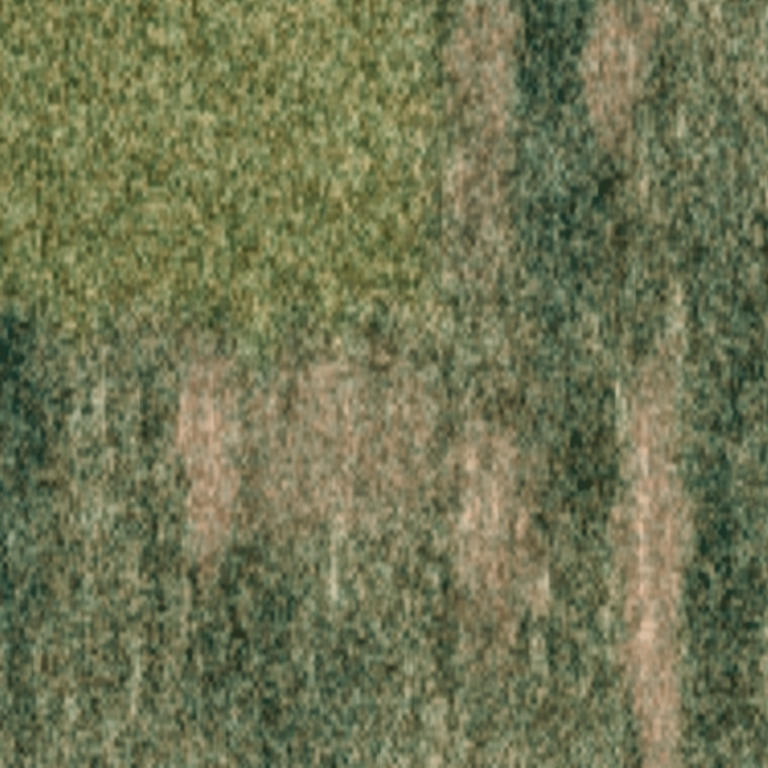
This texture is drawn by a WebGL 2 fragment shader. Its source:

```glsl
#version 300 es
precision highp float;
// Worn grassland seen from above: olive meadow, bare soil and dark grass.
// Soft masks place the ground types, stretched value noise draws the upright
// streaks, and fine noise adds the soft mottled grain.

uniform vec2 u_resolution;
out vec4 fragColor;

const vec3 DEEP_GREEN = vec3(0.15, 0.20, 0.125);
const vec3 MID_GREEN  = vec3(0.44, 0.465, 0.335);
const vec3 PALE_STRAW = vec3(0.74, 0.72, 0.595);
const vec3 SOIL_TINT   = vec3(0.055, -0.018, -0.005);
const vec3 MEADOW_TINT = vec3(0.015, 0.015, -0.045);
const vec3 SHADE_TINT  = vec3(-0.03, 0.0, 0.015);

float hash(vec2 cell, float seed) {
    uvec2 q = uvec2(ivec2(cell) + 4096);
    uint h = q.x * 1597334673u ^ q.y * 3812015801u ^ uint(seed) * 2798796415u;
    h = (h ^ (h >> 16)) * 2146121005u;
    h = (h ^ (h >> 15)) * 2221713035u;
    return float((h ^ (h >> 16)) >> 8) / 16777216.0;
}

// Value noise centred on zero, from -0.5 to 0.5
float noise(vec2 p, float seed) {
    vec2 i = floor(p), f = fract(p);
    f = f * f * (3.0 - 2.0 * f);
    float low  = mix(hash(i, seed), hash(i + vec2(1, 0), seed), f.x);
    float high = mix(hash(i + vec2(0, 1), seed), hash(i + vec2(1, 1), seed), f.x);
    return mix(low, high, f.y) - 0.5;
}

float fbm(vec2 p, float seed) {
    float sum = 0.0, amp = 0.6;
    for (int k = 0; k < 4; k++) {
        sum += amp * noise(p, seed + float(k));
        p = p * 2.03 + 7.3;
        amp *= 0.55;
    }
    return sum;
}

// Soft-edged ellipse: 1 inside, 0 outside
float patchMask(vec2 p, vec2 centre, vec2 radius) {
    return 1.0 - smoothstep(0.55, 1.35, length((p - centre) / radius));
}

float meadowMask(vec2 p) {
    return smoothstep(0.62, 0.50, p.x) * smoothstep(0.52, 0.64, p.y);
}

float soilMask(vec2 p) {
    float strip = patchMask(p, vec2(0.845, 0.22), vec2(0.036, 0.36));
    float west  = patchMask(p, vec2(0.27, 0.40), vec2(0.045, 0.16));
    float mid   = patchMask(p, vec2(0.43, 0.41), vec2(0.16, 0.13));
    float east  = patchMask(p, vec2(0.65, 0.32), vec2(0.08, 0.20));
    float north = patchMask(p, vec2(0.62, 0.88), vec2(0.05, 0.22));
    float crest = patchMask(p, vec2(0.82, 0.93), vec2(0.04, 0.13));
    float solid = max(max(strip, west), crest * 0.8);
    return max(solid, max(mid * 0.7, max(east * 0.8, north * 0.65)));
}

float shadeMask(vec2 p) {
    float west  = patchMask(p, vec2(0.0, 0.34), vec2(0.065, 0.28));
    float lane  = patchMask(p, vec2(0.735, 0.86), vec2(0.06, 0.42));
    float east  = patchMask(p, vec2(0.94, 0.38), vec2(0.05, 0.46));
    float south = patchMask(p, vec2(0.36, 0.10), vec2(0.15, 0.11));
    return max(max(west, lane), max(east * 0.65, south * 0.5));
}

// Upright streaks, with a slow sideways drift
float streaks(vec2 p) {
    float x = p.x + 0.008 * noise(p * vec2(6.0, 9.0), 21.0);
    return 0.55 * noise(vec2(x * 34.0, p.y * 5.0), 22.0)
         + 0.60 * noise(vec2(x * 72.0, p.y * 13.0), 23.0);
}

// Thin pale lines, broken along their length
float paleLines(vec2 p) {
    float line = smoothstep(0.16, 0.40, noise(vec2(p.x * 62.0, p.y * 6.5), 31.0));
    return line * smoothstep(-0.35, 0.2, noise(p * vec2(70.0, 38.0), 32.0));
}

float grain(vec2 p) {
    return 0.62 * noise(p * vec2(138.0, 92.0), 41.0)
         + 0.48 * noise(p * vec2(187.0, 141.0) + 3.7, 42.0)
         + 0.30 * noise(p * vec2(66.0, 47.0) + 1.9, 43.0);
}

vec3 grassRamp(float t) {
    vec3 lower = mix(DEEP_GREEN, MID_GREEN, clamp(t * 2.0, 0.0, 1.0));
    return mix(lower, PALE_STRAW, clamp(t * 2.0 - 1.0, 0.0, 1.15));
}

void main() {
    vec2 p = gl_FragCoord.xy / u_resolution;
    vec2 warp = vec2(fbm(p * vec2(14.0, 9.0), 1.0), fbm(p * vec2(18.0, 7.0), 6.0));
    vec2 q = p + warp * vec2(0.06, 0.14);

    // Ground types, frayed by the streaks
    float streak = streaks(p);
    float meadow = meadowMask(q);
    float soil = soilMask(q) * (1.0 - meadow);
    soil *= smoothstep(-0.42, 0.12, streak + 0.5 * warp.x + 0.3 * soil);
    float shade = shadeMask(q) * (1.0 - 0.8 * soil);

    // Lightness from ground, streaks and grain
    float open = 1.0 - 0.8 * meadow;
    float t = 0.44 + 0.10 * meadow + 0.25 * soil - 0.17 * shade;
    t += 0.42 * streak * open * (1.0 - 0.5 * soil) + 0.16 * fbm(p * 7.0, 11.0);
    t += 0.22 * paleLines(p) * open * (1.0 - 0.6 * shade);
    t += grain(p) * mix(0.72, 0.46, soil);

    // Colour with slight hue variation between grains
    vec3 colour = grassRamp(t);
    colour += SOIL_TINT * soil + MEADOW_TINT * meadow + SHADE_TINT * shade;
    colour += vec3(0.06, -0.02, -0.04) * noise(p * vec2(95.0, 70.0), 51.0);
    fragColor = vec4(clamp(colour, 0.0, 1.0), 1.0);
}
```
